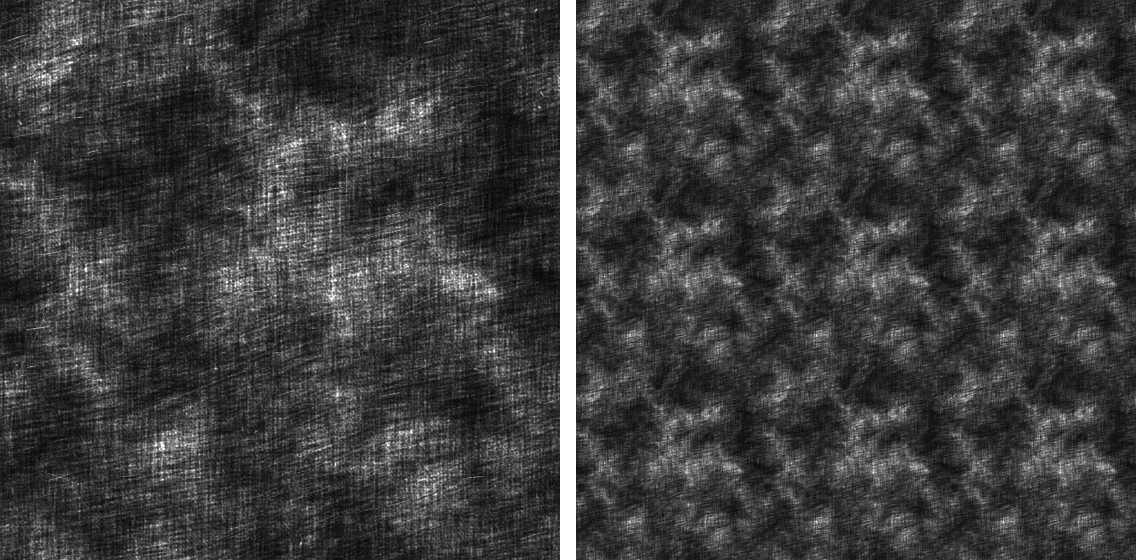
Left: one tile. Right: repeated 3 by 3.
A WebGL 1 fragment shader for this texture:

```glsl
precision highp float;
uniform vec2 u_resolution;

const float TAU = 6.2831853;

// Tone: brightness is MEDIAN_TONE * exp(TONE_SPREAD * relief)
const float MEDIAN_TONE = 0.212;
const float TONE_SPREAD = 0.5;
const float CLOUD_AMOUNT = 0.7;
const float EDGE_DARKNESS = 0.6;
const float WARP = 0.02;

// Fine texture: cells per canvas and strength
const vec2 WARP_THREADS = vec2(243.0, 22.0);
const vec2 WARP_BANDS = vec2(109.0, 7.0);
const vec2 WEFT_THREADS = vec2(31.0, 227.0);
const vec2 BRUSH_CELLS = vec2(19.0, 210.0);
const vec2 BRUSH_BANDS = vec2(11.0, 90.0);
const vec2 GRAIN_CELLS = vec2(251.0, 247.0);
const float WARP_AMOUNT = 0.33;
const float BAND_AMOUNT = 0.2;
const float WEFT_AMOUNT = 0.25;
const float BRUSH_AMOUNT = 0.34;
const float CROSS_AMOUNT = 0.16;
const float GRAIN_AMOUNT = 0.34;
const float SHALLOW_SLOPE = 0.2;
const float STEEP_SLOPE = 0.4;
const float CROSS_SLOPE = -1.3;

// Scratches: mean angle and its spread
const vec2 BRUSHED_ANGLE = vec2(0.24, 0.16);
const vec2 LOOSE_ANGLE = vec2(0.6, 1.2);
const vec2 ANY_ANGLE = vec2(0.0, 1.57);
const float ROW_GAP = 0.09;
const float HAIR_WIDTH = 0.0006;
const float CUT_WIDTH = 0.0009;
const float NICK_WIDTH = 0.0014;

vec2 hash2(vec2 cell) {
  vec3 h = fract(cell.xyx * vec3(0.1031, 0.1030, 0.0973));
  h += dot(h, h.yzx + 33.33);
  return fract((h.xx + h.yz) * h.zy);
}

// Wraps a cell of a lattice that slips by skew rows at each turn
vec2 wrapCell(vec2 cell, vec2 period, float skew) {
  float turns = floor((cell.x + 0.5) / period.x);
  cell += turns * vec2(-period.x, skew);
  return vec2(cell.x, floor(mod(cell.y + 0.5, period.y)));
}

float corner(vec2 cell, vec2 offset, vec2 period, float skew) {
  vec2 key = wrapCell(cell, period, skew) + period * 1.7 + abs(skew);
  float a = TAU * hash2(key).x;
  return dot(vec2(cos(a), sin(a)), offset);
}

// Tiling gradient noise with a deviation near one; slope slants its rows
float noise(vec2 uv, vec2 period, float slope) {
  float skew = floor(slope * period.y + 0.5);
  vec2 p = uv * period - vec2(0.0, skew * uv.x);
  vec2 i = floor(p);
  vec2 f = p - i;
  vec2 w = f * f * f * (f * (f * 6.0 - 15.0) + 10.0);
  vec2 e = vec2(1.0, 0.0);
  float low = mix(corner(i, f, period, skew), corner(i + e, f - e, period, skew), w.x);
  float high = mix(corner(i + e.yx, f - e.yx, period, skew),
                   corner(i + 1.0, f - 1.0, period, skew), w.x);
  return 4.5 * mix(low, high, w.y);
}

// One group of bowed, tapered strokes per cell; reach is the half length in cells
float scratches(vec2 uv, float grid, vec2 angle, vec2 reach, float bend, float rows, float width, float density) {
  float pixel = 1.0 / min(u_resolution.x, u_resolution.y);
  vec2 p = uv * grid;
  vec2 base = floor(p);
  float light = 0.0;
  for (int y = -1; y <= 1; y++) {
    for (int x = -1; x <= 1; x++) {
      vec2 cell = base + vec2(float(x), float(y));
      vec2 key = wrapCell(cell, vec2(grid), 0.0) + grid * 7.3 + rows;
      vec2 shape = hash2(key + 41.7);
      vec2 look = hash2(key + 83.1);
      float a = angle.x + angle.y * (2.0 * shape.x - 1.0);
      vec2 q = p - cell - hash2(key);
      q = vec2(cos(a) * q.x + sin(a) * q.y, cos(a) * q.y - sin(a) * q.x);
      float bow = bend * (2.0 * fract(look.x * 17.0) - 1.0);
      float slope = 2.0 * bow * q.x;
      q.y -= bow * q.x * q.x;
      float row = clamp(floor(q.y / ROW_GAP + 0.5), -rows, rows);
      float d = abs(q.y - row * ROW_GAP) / (grid * sqrt(1.0 + slope * slope));
      float jitter = rows * (hash2(key + row * 3.1).y - 0.5) * 0.3;
      float along = (q.x + jitter * reach.x) / mix(reach.x, reach.y, shape.y);
      float taper = max(0.0, 1.0 - along * along);
      float line = clamp((width - d) / pixel + 0.5, 0.0, 1.0);
      light += line * taper * step(look.x, density) * mix(0.2, 1.0, look.y * look.y);
    }
  }
  return light;
}

void main() {
  vec2 uv = gl_FragCoord.xy / u_resolution;

  // Worn, cloudy patches and darker borders
  vec2 bent = uv + WARP * vec2(noise(uv, vec2(4.0, 5.0), 0.0), noise(uv, vec2(6.0, 4.0), 0.0));
  float cloud = 0.82 * noise(bent, vec2(5.0), 0.0)
              + 0.48 * noise(bent, vec2(9.0, 12.0), 0.1)
              + 0.3 * noise(bent, vec2(19.0, 33.0), 0.15);
  vec2 border = pow(0.5 + 0.5 * cos(TAU * uv), vec2(6.0));
  float relief = CLOUD_AMOUNT * cloud + 0.1 - EDGE_DARKNESS * max(border.x, border.y);

  // Woven threads, slanted brushing and grain
  float patches = smoothstep(-0.8, 0.8, noise(uv, vec2(3.0, 4.0), 0.0));
  float brush = mix(noise(uv, BRUSH_CELLS, SHALLOW_SLOPE), noise(uv, BRUSH_CELLS, STEEP_SLOPE), patches);
  brush += 0.6 * noise(uv, BRUSH_BANDS, SHALLOW_SLOPE);
  float grain = noise(uv, GRAIN_CELLS, 0.0);
  relief += WARP_AMOUNT * noise(uv, WARP_THREADS, 0.0) + BAND_AMOUNT * noise(uv, WARP_BANDS, 0.0);
  relief += WEFT_AMOUNT * noise(uv, WEFT_THREADS, 0.0) + BRUSH_AMOUNT * brush;
  relief += CROSS_AMOUNT * noise(uv, BRUSH_CELLS, CROSS_SLOPE) + GRAIN_AMOUNT * grain;

  // Hairlines, cuts, parallel rakes, long arcs and nicks
  float marks = 0.35 * scratches(uv, 11.0, BRUSHED_ANGLE, vec2(0.4, 1.0), 0.08, 0.0, HAIR_WIDTH, 0.9);
  marks += 0.6 * scratches(uv, 17.0, BRUSHED_ANGLE, vec2(0.12, 0.5), 0.2, 0.0, CUT_WIDTH, 0.6);
  marks += 0.4 * scratches(uv, 6.0, BRUSHED_ANGLE, vec2(0.2, 0.55), 0.2, 2.0, HAIR_WIDTH, 0.6);
  marks += 0.3 * scratches(uv, 8.0, LOOSE_ANGLE, vec2(0.2, 0.9), 0.2, 0.0, HAIR_WIDTH, 0.6);
  marks += 0.7 * scratches(uv, 3.0, LOOSE_ANGLE, vec2(0.4, 0.9), 0.3, 0.0, HAIR_WIDTH, 0.6);
  marks += 0.8 * scratches(uv, 23.0, ANY_ANGLE, vec2(0.04, 0.16), 1.0, 0.0, NICK_WIDTH, 0.25);
  marks *= clamp(0.85 + 0.25 * grain + 0.25 * cloud, 0.2, 1.3);

  float tone = MEDIAN_TONE * exp(TONE_SPREAD * relief);
  tone += max(0.0, 0.95 - tone) * min(marks, 1.0);
  gl_FragColor = vec4(vec3(clamp(tone, 0.0, 1.0)), 1.0);
}
```
